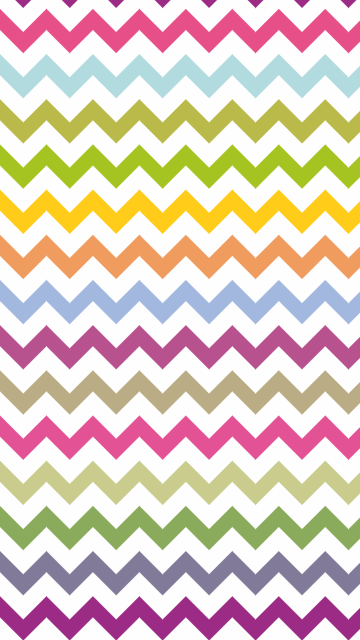
Give the GLSL for this pattern, as a Shadertoy shader.

```glsl
// Rows of horizontal zigzag stripes on white, cycling through fourteen colours.

// Stripe colours from top to bottom
const vec3 STRIPES[14] = vec3[14](
    vec3(0.90, 0.31, 0.53), vec3(0.70, 0.86, 0.88), vec3(0.73, 0.73, 0.29),
    vec3(0.65, 0.77, 0.13), vec3(1.00, 0.80, 0.10), vec3(0.94, 0.61, 0.37),
    vec3(0.64, 0.72, 0.87), vec3(0.72, 0.32, 0.56), vec3(0.73, 0.68, 0.52),
    vec3(0.89, 0.32, 0.58), vec3(0.79, 0.80, 0.55), vec3(0.54, 0.67, 0.36),
    vec3(0.51, 0.48, 0.60), vec3(0.61, 0.17, 0.52));

// Drop below the nearest peak: a 45 degree triangle wave
float zigzag(float x, float period) {
    return abs(x - period * round(x / period));
}

void mainImage(out vec4 fragColor, in vec2 fragCoord) {
    // Canvas height is 1, with y running down from the top edge
    float pixel = 1.0 / iResolution.y;
    vec2 p = vec2(fragCoord.x, iResolution.y - fragCoord.y) * pixel;

    // Flatten the zigzag so that every stripe becomes a straight band
    float spacing = 0.0706;
    float halfWidth = 0.0165;
    float depth = p.y - zigzag(p.x, 0.0726) - 0.0138 - halfWidth;
    float row = round(depth / spacing);

    // Distance to the stripe edge, measured across the slope
    float edge = (abs(depth - row * spacing) - halfWidth) * 0.7071;
    float ink = 1.0 - smoothstep(-0.7 * pixel, 0.7 * pixel, edge);

    vec3 stripe = STRIPES[(int(row) + 14) % 14];
    fragColor = vec4(mix(vec3(0.995), stripe, ink), 1.0);
}
```
